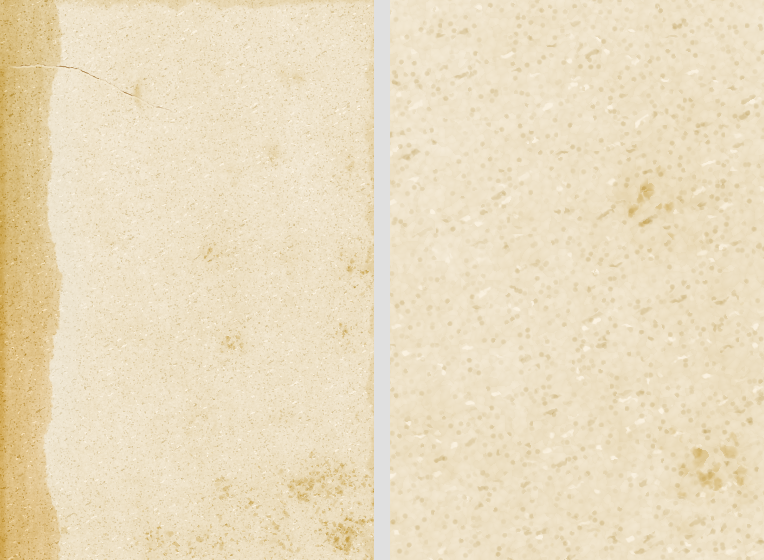
Left, the full canvas; right, a detail of the centre.
Give the GLSL for this texture, as a Shadertoy shader.

```glsl
// Aged cream paper with a tan spine strip, a hairline crack and foxing stains.

vec2 hash2(vec2 p) {
    vec3 q = fract(vec3(p.xyx) * vec3(0.1031, 0.103, 0.0973));
    q += dot(q, q.yzx + 33.33);
    return fract((q.xx + q.yz) * q.zy);
}

// Cellular noise: x = distance to the nearest point, y = random id of that point
vec2 cellular(vec2 p) {
    vec2 cell = floor(p), nearest = vec2(9.0, 0.0);
    for (int j = -1; j <= 1; j++)
    for (int i = -1; i <= 1; i++) {
        vec2 c = cell + vec2(i, j);
        float d = length(c + hash2(c + 57.0) - p);
        if (d < nearest.x) nearest = vec2(d, hash2(c + 211.0).x);
    }
    return nearest;
}

// Layered, rotated and bent sines, roughly -1 to 1
float clouds(vec2 p) {
    float sum = 0.0, amp = 0.6;
    for (int i = 0; i < 5; i++) {
        p = mat2(0.8, 0.6, -0.6, 0.8) * p * 1.8 + 1.7;
        vec2 q = p + 0.8 * sin(p.yx * 0.7 + float(i));
        sum += amp * sin(q.x) * sin(q.y);
        amp *= 0.65;
    }
    return sum;
}

// Ragged specks whose size follows the local stain density
float specks(vec2 p, float scale, float density) {
    vec2 bend = vec2(clouds(p * scale * 0.5), clouds(p.yx * scale * 0.5 + 9.0));
    vec2 c = cellular(p * scale + 0.5 * bend);
    float radius = 0.55 * smoothstep(1.0 - density, 1.25 - density, c.y);
    return radius * (1.0 - smoothstep(radius * 0.3, radius + 0.15, c.x));
}

void mainImage(out vec4 fragColor, in vec2 fragCoord) {
    vec2 p = fragCoord / iResolution.y;
    float width = iResolution.x / iResolution.y;
    float broad = clouds(p * 5.0);
    float mottle = clouds(p * 24.0 + 7.0);
    float ragged = clouds(p * 70.0 + 3.0);

    // Foxing patches, spread evenly and crowded toward the foot
    float patches = 0.0;
    for (int i = 0; i < 26; i++) {
        vec2 spot = fract(float(i) * vec2(0.755, 0.57) + vec2(0.3, 0.12));
        vec2 h = hash2(vec2(float(i) * 7.3 + 2.0, 19.0));
        vec2 centre = vec2(0.14 + (width - 0.13) * pow(spot.x, 0.75), 0.93 * pow(spot.y, 1.35));
        vec2 d = (p - centre) / (0.014 + 0.028 * h.x);
        d += 0.4 * vec2(mottle, ragged);
        patches += (0.2 + 0.8 * h.y) * (0.5 + 0.5 * spot.x) * exp(-dot(d, d));
    }
    patches = min(patches, 1.0);
    float low = 1.0 - smoothstep(0.0, 0.4, p.y);
    float right = smoothstep(width - 0.14, width, p.x);
    float density = 0.05 + 0.13 * low + 0.12 * right + 0.34 * patches;
    density *= clamp(0.9 + 0.8 * broad + 0.6 * mottle, 0.15, 1.7);

    // Age runs from cream at 0 to ochre at 1
    float age = 0.03 + 0.05 * broad + 0.03 * mottle + 0.03 * ragged;
    age += 0.04 * low + 0.03 * right;
    age += patches * (0.14 + 0.16 * max(mottle, 0.0) + 0.3 * max(ragged, 0.0));
    age += 0.7 * specks(p, 85.0, density) + 0.8 * specks(p + 3.0, 160.0, density);
    float rim = min(width - p.x, 1.0 - p.y) + 0.014 * mottle + 0.008 * broad;
    age += 0.24 * (1.0 - smoothstep(0.0, 0.012, rim));

    // Bleached band beside the spine
    float edge = 0.094 + 0.010 * sin(p.y * 13.0 + 1.9) + 0.005 * sin(p.y * 29.0)
               + 0.005 * mottle + 0.003 * ragged;
    float beside = p.x - edge;
    float band = smoothstep(-0.003, 0.006, beside) * (1.0 - smoothstep(0.015, 0.075, beside));
    band *= smoothstep(0.0, 0.35, p.y) * (1.0 - 0.7 * smoothstep(0.7, 0.95, p.y));
    age = mix(age, 0.03 * mottle, 0.7 * band);

    // Spine strip, darker toward the outer side, with a thin washed margin
    float strip = 0.75 * (1.0 - smoothstep(-0.002, 0.003, beside))
                + 0.25 * (1.0 - smoothstep(-0.022, -0.008, beside + 0.006 * mottle));
    float stripAge = 0.48 + 0.2 * (1.0 - smoothstep(0.0, 0.075, p.x))
                   + 0.08 * broad + 0.09 * clouds(p * vec2(60.0, 9.0)) + 0.04 * ragged;
    stripAge += 0.26 * (1.0 - smoothstep(0.003, 0.015, p.x)) * (1.0 - smoothstep(0.87, 0.89, p.y));
    age = mix(age, stripAge, strip);

    // Short rubbed smudge below the crack
    vec2 s = (p - vec2(0.244 + 8.0 * pow(p.y - 0.835, 2.0), 0.835)) / vec2(0.006, 0.018);
    age += 0.6 * exp(-dot(s, s)) * (0.8 + 0.6 * ragged);

    // Paper tooth: a soft weave, sparse fibre flecks and fine pits
    vec2 weave = cellular(p * 230.0 + 0.5 * ragged);
    vec2 fibre = cellular(p * vec2(110.0, 170.0) + 0.6 * ragged);
    vec2 pit = cellular(p * 260.0 + 40.0);
    float fleck = 1.0 - smoothstep(0.12, 0.36, fibre.x);
    float tooth = 0.07 * (weave.x - 0.45) + 0.06 * (weave.y - 0.5);
    tooth += fleck * (0.26 * smoothstep(0.84, 1.0, fibre.y) - 0.2 * (1.0 - smoothstep(0.0, 0.18, fibre.y)));
    tooth += 0.24 * pow(pit.y, 5.0) * (1.0 - smoothstep(0.2, 0.55, pit.x)) - 0.015;
    tooth *= 1.0 + 0.5 * strip;
    age += tooth;
    vec3 color = mix(vec3(0.936, 0.889, 0.792), vec3(0.80, 0.66, 0.34), clamp(age, -0.12, 1.15));
    color = mix(color, vec3(0.925, 0.9, 0.835), 0.4 * band);
    color += vec3(0.012, -0.008, -0.02) * strip * (1.0 - smoothstep(0.3, 0.7, p.y));
    color -= 0.13 * tooth;

    // Broken hairline crack with a pale torn lip
    float crackY = 0.884 - 0.087 * smoothstep(0.09, 0.34, p.x)
                 + 0.004 * clouds(vec2(p.x * 30.0, 4.0));
    float off = p.y - crackY;
    float reach = smoothstep(0.015, 0.03, p.x) * (1.0 - smoothstep(0.22, 0.36, p.x));
    float broken = smoothstep(-0.1, 0.5, clouds(vec2(p.x * 45.0, 1.0)));
    float dark = 1.0 - smoothstep(0.0002, 0.0018, abs(off));
    float lip = 1.0 - smoothstep(0.0005, 0.003, abs(off + 0.0022));
    color = mix(color, vec3(0.96, 0.92, 0.82), 0.6 * lip * reach);
    color = mix(color, vec3(0.62, 0.44, 0.2), dark * reach * (0.1 + 0.65 * broken));
    fragColor = vec4(clamp(color, 0.0, 1.0), 1.0);
}
```
